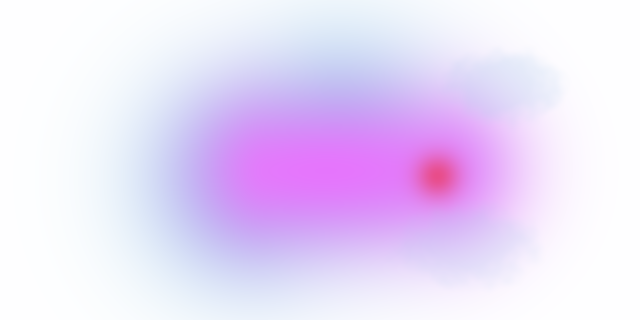
This background is drawn by a WebGL 2 fragment shader. Its source:

```glsl
#version 300 es
precision highp float;
// Soft magenta capsule in a pale blue haze, with a red glow and two faint clouds.

uniform vec2 u_resolution;
out vec4 fragColor;

vec2 hashGradient(vec2 cell) {
    float h = fract(sin(dot(cell, vec2(127.1, 311.7))) * 43758.5);
    return vec2(cos(6.2832 * h), sin(6.2832 * h));
}

float gradientNoise(vec2 p) {
    vec2 i = floor(p), f = p - i;
    vec2 u = f * f * f * (f * (f * 6.0 - 15.0) + 10.0);
    vec2 e = vec2(0.0, 1.0);
    float bottom = mix(dot(hashGradient(i), f),
                       dot(hashGradient(i + e.yx), f - e.yx), u.x);
    float top = mix(dot(hashGradient(i + e.xy), f - e.xy),
                    dot(hashGradient(i + e.yy), f - e.yy), u.x);
    return mix(bottom, top, u.y);
}

float segmentDistance(vec2 p, vec2 a, vec2 b) {
    vec2 ab = b - a;
    return length(p - a - ab * clamp(dot(p - a, ab) / dot(ab, ab), 0.0, 1.0));
}

// Gaussian falloff: 1 at the source, 1/e at the given width
float glow(float d, float width) {
    return exp(-d * d / (width * width));
}

// Elliptical patch whose rim is broken up by noise
float cloud(vec2 p, vec2 center, vec2 radius) {
    float wobble = 0.22 * gradientNoise(p * 13.0) + 0.12 * gradientNoise(p * 29.0);
    return 1.0 - smoothstep(0.45, 1.1, length((p - center) / radius) + wobble);
}

void main() {
    // Height spans 0..1, width 0..2 on a 2:1 canvas
    vec2 p = gl_FragCoord.xy / u_resolution.y;
    vec3 color = vec3(0.997, 0.998, 1.0);

    // Wide blue haze, leaning up to the right
    float haze = glow(segmentDistance(p, vec2(0.78, 0.44), vec2(1.06, 0.55)), 0.333);
    color = mix(color, vec3(0.60, 0.81, 0.91), haze);

    // Magenta capsule, strongest left of its middle
    float capsule = glow(segmentDistance(p, vec2(0.835, 0.466), vec2(1.38, 0.466)), 0.25);
    vec3 magenta = mix(vec3(0.88, 0.50, 0.98), vec3(0.90, 0.46, 0.99),
                       glow(length(p - vec2(1.02, 0.466)), 0.25));
    color = mix(color, magenta, capsule);

    // Faint clouds above and below the right end
    vec3 mist = vec3(0.65, 0.80, 0.92);
    color = mix(color, mist, 0.25 * cloud(p, vec2(1.575, 0.727), vec2(0.20, 0.125)));
    color = mix(color, mist, 0.22 * cloud(p, vec2(1.46, 0.235), vec2(0.24, 0.14)));

    // Small red glow
    color = mix(color, vec3(0.91, 0.30, 0.54), glow(length(p - vec2(1.367, 0.45)), 0.066));

    fragColor = vec4(color, 1.0);
}
```
